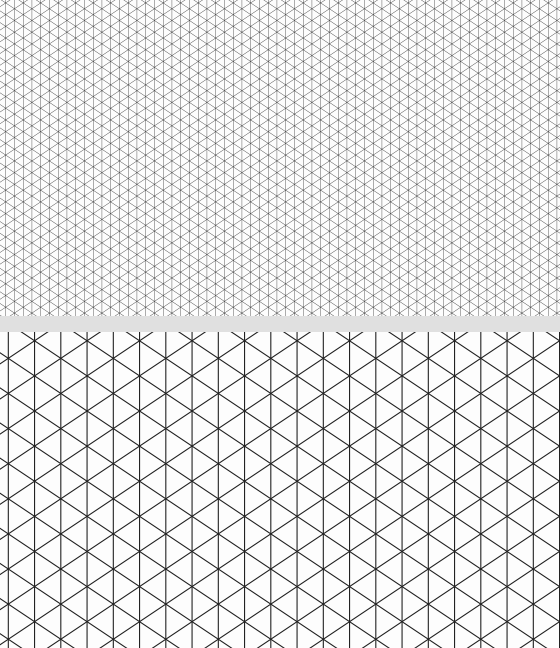
Top, the full canvas; bottom, a detail of the centre.
Give the GLSL for this pattern, as a Shadertoy shader.

```glsl
// Isometric grid: thin dark vertical and diagonal lines on near-white paper.

const vec2  REPEATS    = vec2(32.0, 27.0);   // whole repeats across and down
const vec2  NODE       = vec2(0.325, 0.75);  // line crossing inside one repeat
const float LINE_WIDTH = 0.00115;            // fraction of canvas height
const vec3  PAPER      = vec3(0.992);
const vec3  INK        = vec3(0.12);

float halfSquare(float x) {
    x = max(x, 0.0);
    return 0.5 * x * x;
}

// Share of a unit pixel on the near side of an edge at signed distance t
float pixelShare(float t, vec2 normal) {
    vec2 extent = max(abs(normal), vec2(0.01));
    float outer = 0.5 * (extent.x + extent.y);
    float inner = 0.5 * (extent.x - extent.y);
    return (halfSquare(t + outer) - halfSquare(t + inner)
          - halfSquare(t - inner) + halfSquare(t - outer))
          / (extent.x * extent.y);
}

// Area coverage of lines lying where dot(cell, axis) is a whole number
float lineCoverage(vec2 cell, vec2 axis) {
    vec2 gradient = axis * REPEATS / iResolution.xy;
    float slope = length(gradient);
    vec2 normal = gradient / slope;
    float dist = (fract(dot(cell, axis) + 0.5) - 0.5) / slope;
    float halfWidth = 0.5 * LINE_WIDTH * iResolution.y;
    return clamp(pixelShare(dist + halfWidth, normal)
               - pixelShare(dist - halfWidth, normal), 0.0, 1.0);
}

void mainImage(out vec4 fragColor, in vec2 fragCoord) {
    vec2 cell = fragCoord / iResolution.xy * REPEATS - NODE;

    // Two verticals per repeat, and one diagonal in each direction
    float clear = 1.0 - lineCoverage(cell, vec2(2.0, 0.0));
    clear *= 1.0 - lineCoverage(cell, vec2(1.0, 1.0));
    clear *= 1.0 - lineCoverage(cell, vec2(1.0, -1.0));

    fragColor = vec4(mix(INK, PAPER, clear), 1.0);
}
```
